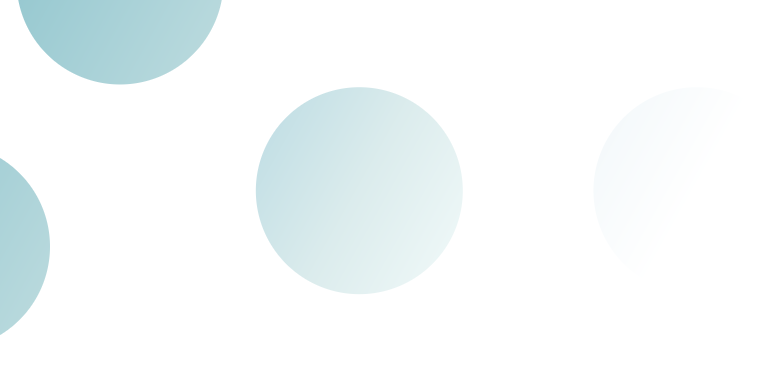
Write a Shadertoy shader that draws this background.

```glsl
// Four equal discs on a white ground, two of them cut by the canvas edges.
// Each disc is a smoothed distance function filled with a three-stop linear
// gradient running from its upper left to its lower right.

const float RADIUS = 0.2695;                 // in canvas heights
const vec2 GRADIENT_DIR = vec2(0.872, -0.489);
const vec3 WHITE = vec3(1.0);

// Three-stop ramp for t in -1..1, with the middle stop at 0.
vec3 ramp(vec3 start, vec3 middle, vec3 end, float t) {
    vec3 firstHalf = mix(start, middle, clamp(t + 1.0, 0.0, 1.0));
    return mix(firstHalf, end, clamp(t, 0.0, 1.0));
}

// Lays one gradient-filled disc over the base colour.
vec3 drawDisc(vec3 base, vec2 p, vec2 center, float pixel,
              vec3 start, vec3 middle, vec3 end) {
    vec2 offset = p - center;
    float edge = length(offset) - RADIUS;
    float coverage = clamp(0.5 - edge / pixel, 0.0, 1.0);
    float t = dot(offset, GRADIENT_DIR) / RADIUS;
    return mix(base, ramp(start, middle, end, t), coverage);
}

void mainImage(out vec4 fragColor, in vec2 fragCoord) {
    float pixel = 1.0 / iResolution.y;
    vec2 p = fragCoord * pixel;
    vec3 color = WHITE;

    // Teal pair at the left and top edges
    vec3 tealDark = vec3(0.58, 0.78, 0.81);
    vec3 tealMid = vec3(0.65, 0.815, 0.84);
    vec3 tealLight = vec3(0.72, 0.85, 0.865);
    color = drawDisc(color, p, vec2(0.3125, 1.0495), pixel, tealDark, tealMid, tealLight);
    color = drawDisc(color, p, vec2(-0.1393, 0.358), pixel, tealDark, tealMid, tealLight);

    // Pale central disc
    vec3 paleBlue = vec3(0.77, 0.878, 0.9);
    vec3 paleGreen = vec3(0.86, 0.925, 0.928);
    vec3 paleMint = vec3(0.925, 0.965, 0.965);
    color = drawDisc(color, p, vec2(0.9357, 0.5034), pixel, paleBlue, paleGreen, paleMint);

    // Faint right disc that fades into the ground
    vec3 mist = vec3(0.96, 0.977, 0.985);
    color = drawDisc(color, p, vec2(1.815, 0.5034), pixel, mist, WHITE, WHITE);

    fragColor = vec4(color, 1.0);
}
```
